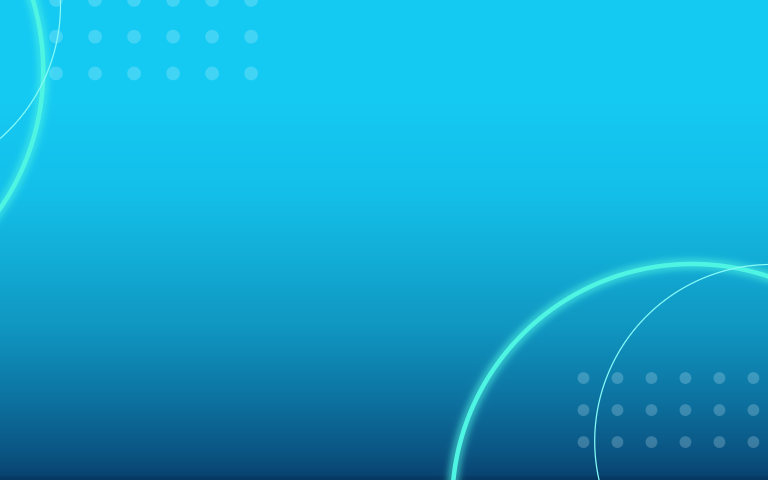
Write a Shadertoy shader that draws this background.

```glsl
// A blue vertical gradient with glowing mint rings in two opposite corners,
// each crossed by a fine circle and paired with a grid of pale dots.
// Built from gradient stops, circle distances and clamped grid repeats.

// Lengths are in canvas heights
const vec3 MINT = vec3(0.31, 0.96, 0.89);
const vec3 FINE_LINE = vec3(0.52, 0.98, 0.97);
const vec3 DOT_COLOR = vec3(0.90, 0.97, 1.0);
const float DOT_OPACITY = 0.22;
const float RING_HALF_WIDTH = 0.0047;
const float FINE_HALF_WIDTH = 0.0013;
const float GLOW_WIDTH = 0.011;
const float GLOW_OPACITY = 0.45;
const vec2 DOT_COUNT = vec2(6.0, 3.0);

// Circles: center.xy, radius
const vec3 RING_LEFT = vec3(-0.418, 0.854, 0.508);
const vec3 RING_RIGHT = vec3(1.442, -0.050, 0.500);
const vec3 FINE_LEFT = vec3(-0.243, 0.989, 0.369);
const vec3 FINE_RIGHT = vec3(1.607, 0.081, 0.368);

// Dot grids: first dot.xy, spacing.xy
const vec4 GRID_LEFT = vec4(0.1167, 0.847, 0.0813, 0.0766);
const vec4 GRID_RIGHT = vec4(1.2156, 0.079, 0.0708, 0.0667);
const float DOT_RADIUS_LEFT = 0.0142;
const float DOT_RADIUS_RIGHT = 0.0122;

// Gradient stops: color.rgb, height
const int STOP_COUNT = 7;
const vec4 STOPS[STOP_COUNT] = vec4[](
    vec4(0.03, 0.25, 0.43, 0.0),
    vec4(0.04, 0.33, 0.51, 0.056),
    vec4(0.05, 0.45, 0.63, 0.171),
    vec4(0.06, 0.58, 0.75, 0.310),
    vec4(0.07, 0.69, 0.85, 0.483),
    vec4(0.075, 0.75, 0.915, 0.604),
    vec4(0.08, 0.79, 0.95, 0.800));

vec3 backdrop(float height) {
    vec3 color = STOPS[0].rgb;
    for (int i = 1; i < STOP_COUNT; i++) {
        float t = (height - STOPS[i - 1].w) / (STOPS[i].w - STOPS[i - 1].w);
        color = mix(color, STOPS[i].rgb, clamp(t, 0.0, 1.0));
    }
    return color;
}

// Antialiased coverage of a shape from its signed distance
float coverage(float dist, float pixel) {
    return clamp(0.5 - dist / pixel, 0.0, 1.0);
}

float outlineDistance(vec2 p, vec3 circle) {
    return abs(length(p - circle.xy) - circle.z);
}

float dotGridDistance(vec2 p, vec4 grid, float radius) {
    vec2 cell = clamp(floor((p - grid.xy) / grid.zw + 0.5), vec2(0.0), DOT_COUNT - 1.0);
    return length(p - grid.xy - cell * grid.zw) - radius;
}

void mainImage(out vec4 fragColor, in vec2 fragCoord) {
    float pixel = 1.0 / iResolution.y;
    vec2 p = fragCoord * pixel;

    // Sky-to-deep-blue gradient with a faint dark bottom edge
    vec3 color = backdrop(p.y);
    color *= 1.0 - 0.12 * (1.0 - smoothstep(0.004, 0.011, p.y));

    // Dot grids
    float dots = min(dotGridDistance(p, GRID_LEFT, DOT_RADIUS_LEFT),
                     dotGridDistance(p, GRID_RIGHT, DOT_RADIUS_RIGHT));
    color = mix(color, DOT_COLOR, DOT_OPACITY * coverage(dots, pixel));

    // Thick rings and their glow
    float ring = min(outlineDistance(p, RING_LEFT), outlineDistance(p, RING_RIGHT));
    float falloff = max(ring - RING_HALF_WIDTH, 0.0) / GLOW_WIDTH;
    color = mix(color, MINT, GLOW_OPACITY * exp(-falloff * falloff));
    color = mix(color, MINT, coverage(ring - RING_HALF_WIDTH, pixel));

    // Fine circles
    float fine = min(outlineDistance(p, FINE_LEFT), outlineDistance(p, FINE_RIGHT));
    color = mix(color, FINE_LINE, coverage(fine - FINE_HALF_WIDTH, pixel));

    fragColor = vec4(color, 1.0);
}
```
